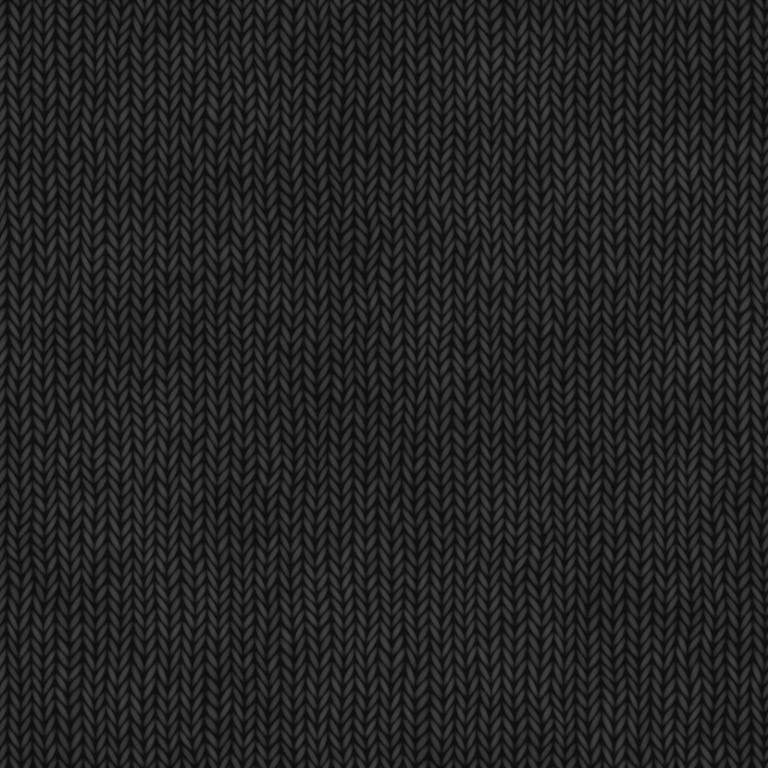
A Shadertoy shader for this texture:

```glsl
// Dark charcoal stockinette knit: columns of interlocking V stitches with uneven yarn.
const vec2  STITCHES    = vec2(31.0, 58.0);  // repeats across and down
const float COLUMN_SHIFT = 0.70;             // phase of the first column
const float LEG_SLOPE   = 1.25;              // rows climbed by one leg
const vec2  LEG_FALLOFF = vec2(0.85, 0.95);  // narrowing along and across the yarn
const vec2  WANDER      = vec2(0.10, 0.35);  // drift of the stitches, in cells
const float LEG_JITTER  = 0.10;              // offset of single legs, in cells
const float LEG_TONE    = 0.16;              // brightness change between legs
const float CLOTH_TONE  = 0.14;              // broad brightness change
const float FIBRE_TONE  = 0.12;              // fine strand contrast
const vec3  GAP_COLOR   = vec3(0.060);
const vec3  YARN_COLOR  = vec3(0.228);

float hash(vec2 p) {
    return fract(sin(dot(p, vec2(127.1, 311.7))) * 43758.5453);
}

float noise(vec2 p) {
    vec2 cell = floor(p);
    vec2 f = fract(p);
    f = f * f * (3.0 - 2.0 * f);
    return mix(mix(hash(cell), hash(cell + vec2(1.0, 0.0)), f.x),
               mix(hash(cell + vec2(0.0, 1.0)), hash(cell + 1.0), f.x), f.y);
}

vec3 knit(vec2 uv) {
    // Gentle wandering of columns and rows
    vec2 p = uv * STITCHES + vec2(COLUMN_SHIFT, 0.0);
    vec2 drift = vec2(noise(p * vec2(0.7, 0.35)),
                      noise(p * vec2(0.6, 0.2) + 40.0)) - 0.5;
    p += 2.0 * WANDER * drift;

    // Mirror each column into two legs, then shear the rows along them
    float column = floor(p.x);
    float across = fract(p.x) - 0.5;
    float side = step(0.0, across);
    float along = 2.0 * abs(across);
    float row = p.y - LEG_SLOPE * along;
    vec2 leg = vec2(2.0 * column + side, floor(row));

    // Rounded yarn profile, slightly displaced for each leg
    vec2 q = vec2(along, fract(row)) - 0.5;
    vec2 jitter = vec2(hash(leg), hash(leg + 17.3)) - 0.5;
    q += LEG_JITTER * jitter;
    float radius = dot(LEG_FALLOFF * q * q, vec2(4.0));
    float yarn = 1.0 - smoothstep(-0.05, 1.10, radius);

    // Fine strands and uneven dye
    float strand = noise(vec2(along * 2.5, row * 4.0) + leg * 7.0) - 0.5;
    float tone = 1.0 + LEG_TONE * (hash(leg + 5.7) - 0.5)
               + CLOTH_TONE * (noise(uv * 9.0) - 0.5)
               + FIBRE_TONE * strand * yarn;
    return mix(GAP_COLOR, YARN_COLOR, yarn) * tone;
}

void mainImage(out vec4 fragColor, in vec2 fragCoord) {
    // Average four samples per pixel to smooth the edges
    vec3 color = vec3(0.0);
    for (int i = 0; i < 4; i++) {
        vec2 offset = vec2(float(i % 2), float(i / 2)) * 0.5 - 0.25;
        color += knit((fragCoord + offset) / iResolution.xy);
    }
    fragColor = vec4(color * 0.25, 1.0);
}
```
